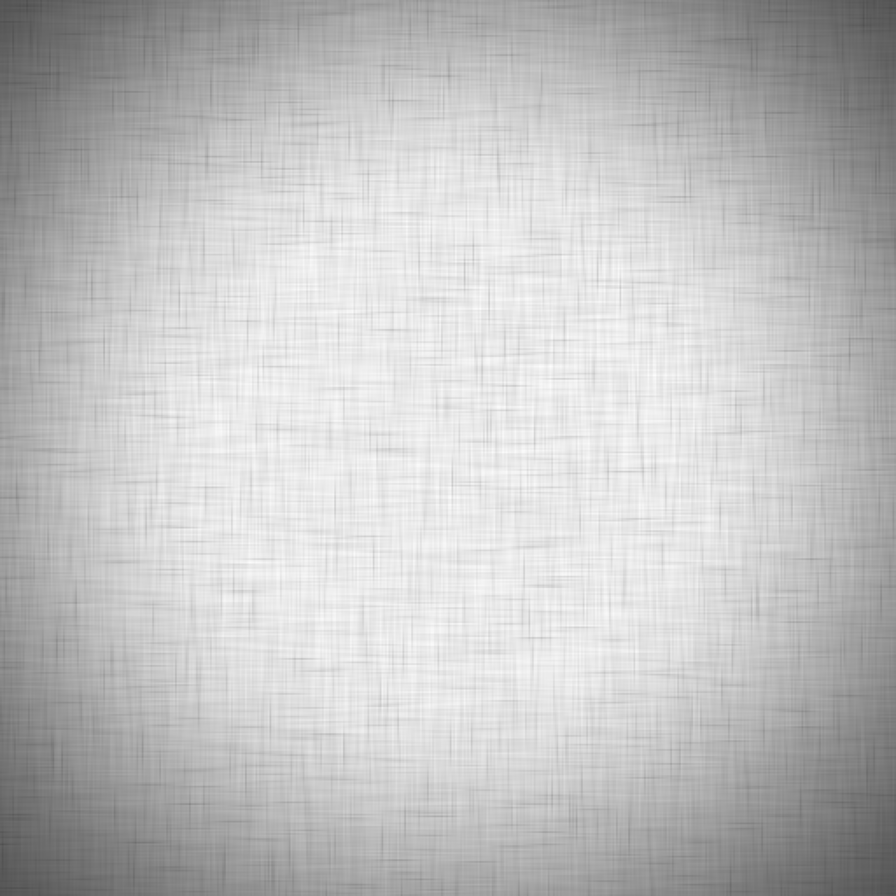
This texture is drawn by a WebGL 1 fragment shader. Its source:

```glsl
precision highp float;
// Pale grey linen: crossed fine threads with faint slubs under a round vignette.
uniform vec2 u_resolution;

const float TAU = 6.28318;

// Light
const float LINEN_TONE = 0.927;
const float VIGNETTE_DEPTH = 0.69;
const float VIGNETTE_INNER = 0.24;
const float VIGNETTE_OUTER = 0.80;

// Threads per canvas width, and waves along each thread
const float FINE_COUNT = 512.0;
const float FINE_WAVES = 3.2;
const float BROAD_COUNT = 170.0;
const float BROAD_WAVES = 2.0;
const float SLUB_COUNT = 512.0;
const float SLUB_WAVES = 2.8;

// Contrast of each kind of thread
const float FINE_CONTRAST = 0.06;
const float BROAD_CONTRAST = 0.03;
const float SLUB_CONTRAST = 0.10;
const float SLUB_SHARPNESS = 6.0;

float hash(float n) {
    return fract(sin(n * 12.9898 + 4.137) * 43758.5453);
}

// Layered sines along one thread, from 0 to 1, with hashed phases
float threadWave(float id, float along, float waves) {
    float x = along * waves * TAU;
    float tone = sin(x * (0.6 + 0.6 * hash(id + 7.3)) + TAU * hash(id))
               + sin(x * 1.73 + TAU * hash(id + 0.31))
               + sin(x * 2.91 + TAU * hash(id + 0.67));
    return tone / 6.0 + 0.5;
}

// Blend of the two nearest threads; p.x runs along them, p.y across
float threads(vec2 p, float count, float waves, float sharpness, float seed) {
    float row = p.y * count + 0.5;
    float id = floor(row) + seed;
    float near = pow(threadWave(id, p.x, waves), sharpness);
    float next = pow(threadWave(id + 1.0, p.x, waves), sharpness);
    return mix(near, next, smoothstep(0.0, 1.0, fract(row)));
}

// Darkening by every kind of thread in one direction
float weave(vec2 p, float seed) {
    float fine = threads(p, FINE_COUNT, FINE_WAVES, 1.0, seed) - 0.5;
    float broad = threads(p, BROAD_COUNT, BROAD_WAVES, 1.0, seed + 600.0) - 0.5;
    float slub = threads(p, SLUB_COUNT, SLUB_WAVES, SLUB_SHARPNESS, seed + 1200.0);
    return FINE_CONTRAST * fine + BROAD_CONTRAST * broad + SLUB_CONTRAST * slub;
}

void main() {
    vec2 uv = gl_FragCoord.xy / u_resolution;

    // Cloth
    float cloth = LINEN_TONE - weave(uv, 11.0) - weave(uv.yx, 2011.0);

    // Vignette
    float radius = length(uv - 0.5);
    float light = 1.0 - VIGNETTE_DEPTH * smoothstep(VIGNETTE_INNER, VIGNETTE_OUTER, radius);

    gl_FragColor = vec4(vec3(clamp(cloth * light, 0.0, 1.0)), 1.0);
}
```
